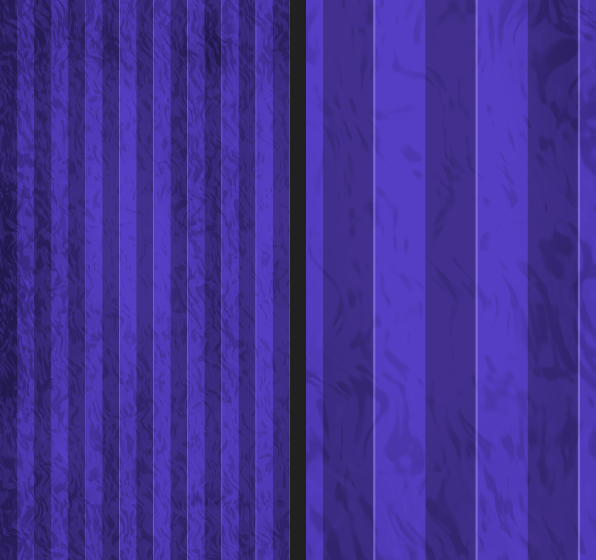
Left: the whole. Right: its middle third, enlarged.
A WebGL 1 fragment shader for this pattern:

```glsl
precision highp float;
// Worn violet wallpaper: seventeen equal vertical stripes, dark and light in turn,
// with hairline highlights on the left edges of the light ones. Warped, stretched
// value noise makes the fibres; soft blotches set how heavily each area is worn.

uniform vec2 u_resolution;

const float STRIPE_PAIRS = 8.5;
const float HAIRLINE_WIDTH = 0.0026;
const vec3 DARK_CLEAN = vec3(0.258, 0.186, 0.555);
const vec3 DARK_WORN = vec3(0.135, 0.098, 0.315);
const vec3 LIGHT_CLEAN = vec3(0.338, 0.242, 0.770);
const vec3 LIGHT_WORN = vec3(0.200, 0.145, 0.465);
const vec3 HAIRLINE = vec3(0.52, 0.44, 0.88);

float hash(vec2 p) {
  vec3 q = fract(p.xyx * 0.1031);
  q += dot(q, q.yzx + 33.33);
  return fract((q.x + q.y) * q.z);
}

float noise(vec2 p) {
  vec2 cell = floor(p);
  vec2 f = fract(p);
  f = f * f * (3.0 - 2.0 * f);
  float low = mix(hash(cell), hash(cell + vec2(1.0, 0.0)), f.x);
  float high = mix(hash(cell + vec2(0.0, 1.0)), hash(cell + vec2(1.0, 1.0)), f.x);
  return mix(low, high, f.y);
}

float fbm(vec2 p) {
  float sum = 0.0;
  float amplitude = 0.5;
  for (int i = 0; i < 4; i++) {
    sum += amplitude * noise(p);
    p = p * 2.03 + vec2(17.3, 9.1);
    amplitude *= 0.5;
  }
  return sum / 0.9375;
}

// Short, mostly upright strands that lean with a slow warp.
float fibres(vec2 p) {
  vec2 warp = vec2(noise(p * 17.0), noise(p * 17.0 + 40.0)) - 0.5;
  vec2 q = p + 0.045 * warp;
  q.x += 0.22 * q.y;
  float coarse = noise(q * vec2(105.0, 36.0));
  float fine = noise(q * vec2(190.0, 75.0) + 71.0);
  return 0.6 * coarse + 0.4 * fine;
}

// Soft elliptical spot: one at the centre, zero at the given radius.
float blotch(vec2 p, vec2 centre, vec2 radius) {
  return 1.0 - smoothstep(0.15, 1.0, length((p - centre) / radius));
}

// Local amount of wear, from clean (0) to heavily stained (1).
float stain(vec2 uv, vec2 p) {
  float cloud = fbm(p * 5.0 + 3.0);
  vec2 ragged = uv + 0.07 * (vec2(fbm(p * 13.0), fbm(p * 13.0 + 25.0)) - 0.5);
  float s = 0.30 + 0.75 * (cloud - 0.5);
  s += 0.34 * (1.0 - smoothstep(0.0, 0.38, uv.x));
  s += 0.20 * smoothstep(0.74, 1.0, uv.y);
  s += 0.10 * (1.0 - smoothstep(0.0, 0.25, uv.y));
  s += 0.22 * blotch(uv, vec2(0.73, 0.62), vec2(0.22, 0.50));
  // Damp marks: a drip near the top, a low smear and the left margin.
  s += 0.38 * blotch(ragged, vec2(0.72, 0.895), vec2(0.13, 0.055));
  s += 0.25 * blotch(ragged, vec2(0.72, 0.94), vec2(0.05, 0.06));
  s += 0.34 * blotch(ragged, vec2(0.70, 0.105), vec2(0.22, 0.028));
  s += 0.30 * blotch(ragged, vec2(0.0, 0.42), vec2(0.12, 0.32));
  // Areas that stayed nearly clean.
  s -= 0.36 * blotch(uv, vec2(0.46, 0.60), vec2(0.22, 0.32));
  s -= 0.32 * blotch(uv, vec2(0.95, 0.45), vec2(0.16, 0.42));
  return clamp(s, 0.0, 1.0);
}

// Coverage of a vertical line, averaged over one pixel.
float lineCoverage(float d, float width, float pixel) {
  float overlap = min(d + 0.5 * pixel, 0.5 * width) - max(d - 0.5 * pixel, -0.5 * width);
  return clamp(overlap / pixel, 0.0, 1.0);
}

void main() {
  vec2 uv = gl_FragCoord.xy / u_resolution;
  vec2 p = gl_FragCoord.xy / u_resolution.x;
  float pixel = 1.0 / u_resolution.x;

  // Stripes: each pair is dark, then light.
  float phase = fract(uv.x * STRIPE_PAIRS);
  float toLight = (phase - 0.5) / STRIPE_PAIRS;
  float toDark = min(phase, 1.0 - phase) / STRIPE_PAIRS;
  float edge = phase < 0.25 ? -toDark : (phase < 0.75 ? toLight : toDark);
  float light = clamp(edge / pixel + 0.5, 0.0, 1.0);

  // Wear: an even tint plus strands that thicken where the stain is strong.
  float s = stain(uv, p);
  float strand = fibres(p);
  float cut = 0.68 - 0.26 * s;
  float marks = smoothstep(cut - 0.13, cut + 0.13, strand);
  float wear = 0.56 * s + marks * (0.26 + 0.22 * s);
  wear -= 0.28 * s * smoothstep(0.52, 0.80, fibres(p + 5.7));
  wear = clamp(wear, 0.0, 1.0);

  vec3 color = mix(mix(DARK_CLEAN, DARK_WORN, wear), mix(LIGHT_CLEAN, LIGHT_WORN, wear), light);

  // Hairlines fade out toward the left and under heavy wear.
  float hairline = lineCoverage(toLight, HAIRLINE_WIDTH, pixel);
  hairline *= smoothstep(0.15, 0.45, uv.x) * (1.0 - 0.4 * wear);
  color = mix(color, HAIRLINE, 0.85 * hairline);

  gl_FragColor = vec4(color, 1.0);
}
```
